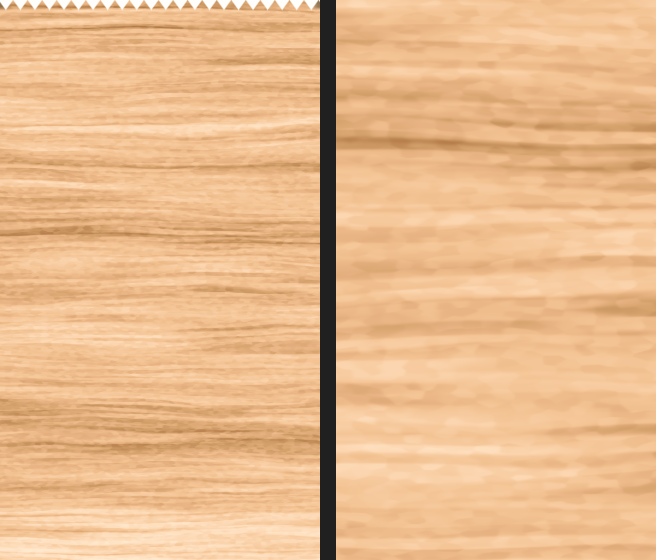
Left: the whole. Right: its middle third, enlarged.
This texture is drawn by a WebGL 1 fragment shader. Its source:

```glsl
precision highp float;
uniform vec2 u_resolution;

#define TEETH 22.0          // zigzag teeth across the width
#define TOOTH_HEIGHT 0.018
#define BASE_TONE 0.51
#define BROAD_GRAIN 0.52
#define MEDIUM_GRAIN 0.60
#define FINE_GRAIN 0.58
#define FLECKS 0.30
#define VEIN_ROWS 42.0
#define VEIN_WIDTH 0.0021
#define VEIN_DEPTH 0.75
#define BAND_DEPTH 0.36
#define GLOW 0.40           // lightening toward the bottom

float hash(vec2 p) {
  vec3 q = fract(vec3(p.xyx) * 0.1031);
  q += dot(q, q.yzx + 33.33);
  return fract((q.x + q.y) * q.z);
}

// Smooth cellular noise: cell values blended by distance, centred on zero
float cells(vec2 p) {
  vec2 base = floor(p);
  float total = 0.0, weights = 0.0;
  for (int j = -1; j <= 1; j++) {
    for (int i = -1; i <= 1; i++) {
      vec2 cell = base + vec2(float(i), float(j));
      vec2 seed = vec2(hash(cell + 11.0), hash(cell + 57.0));
      vec2 away = cell + seed - p;
      float weight = exp(-8.0 * dot(away, away));
      total += weight * hash(cell + 101.0);
      weights += weight;
    }
  }
  return total / max(weights, 1e-5) - 0.5;
}

float band(float y, float centre, float width) {
  float d = (y - centre) / width;
  return exp(-d * d);
}

// Thin dark lines, one per row, fading in and out along their length
float veins(vec2 p) {
  float row = floor(p.y * VEIN_ROWS);
  float centre = (row + mix(0.2, 0.8, hash(vec2(row, 3.0)))) / VEIN_ROWS;
  float strength = pow(hash(vec2(row, 29.0)), 2.5);
  float fade = clamp(0.65 + cells(vec2(p.x * 5.0, row * 7.3)), 0.0, 1.0);
  float width = VEIN_WIDTH * mix(0.7, 1.4, hash(vec2(row, 71.0)));
  return strength * fade * band(p.y, centre, width);
}

vec3 woodColour(float tone) {
  vec3 deep = vec3(0.70, 0.48, 0.28);
  vec3 brown = vec3(0.84, 0.64, 0.43);
  vec3 tan_ = vec3(0.91, 0.70, 0.51);
  vec3 honey = vec3(0.95, 0.76, 0.57);
  vec3 sand = vec3(0.97, 0.80, 0.63);
  vec3 cream = vec3(0.99, 0.85, 0.71);
  vec3 pale = vec3(1.0, 0.91, 0.80);
  float t = tone * 4.0;
  vec3 c = mix(deep, brown, clamp(t * 0.5 + 1.0, 0.0, 1.0));
  c = mix(c, tan_, clamp(t, 0.0, 1.0));
  c = mix(c, honey, clamp(t - 1.0, 0.0, 1.0));
  c = mix(c, sand, clamp(t - 2.0, 0.0, 1.0));
  c = mix(c, cream, clamp(t - 3.0, 0.0, 1.0));
  return mix(c, pale, clamp((t - 4.0) * 0.6, 0.0, 1.0));
}

void main() {
  vec2 uv = gl_FragCoord.xy / u_resolution;
  vec2 p = gl_FragCoord.xy / u_resolution.y;

  // Gentle waviness of the fibres
  vec2 w = p;
  w.y += 0.0045 * sin(p.x * 6.0 + p.y * 17.0)
       + 0.0018 * sin(p.x * 15.0 - p.y * 39.0)
       + 0.0007 * sin(p.x * 41.0 + p.y * 67.0);

  // Layers of grain from broad to fine
  float tone = BASE_TONE;
  tone += BROAD_GRAIN * cells(w * vec2(1.1, 17.0));
  tone += MEDIUM_GRAIN * cells(w * vec2(2.6, 62.0) + 19.0);
  tone += FINE_GRAIN * cells(w * vec2(6.5, 175.0) + 43.0);
  tone += FLECKS * cells(w * vec2(95.0, 250.0) + 7.0);

  // Wide dark bands and the lighter lower end
  float bands = band(w.y, 0.71, 0.018) + band(w.y, 0.573, 0.026)
              + 0.8 * band(w.y, 0.275, 0.018) + 0.8 * band(w.y, 0.215, 0.013);
  tone -= BAND_DEPTH * bands;
  tone += GLOW * (1.0 - smoothstep(0.02, 0.23, w.y));
  tone -= VEIN_DEPTH * veins(w);

  // Pale rim under the teeth and shaded upper corners
  float depth = 1.0 - uv.y;
  tone += 0.3 * band(depth, TOOTH_HEIGHT + 0.002, 0.003);
  vec3 colour = woodColour(tone);
  float corner = smoothstep(0.46, 0.5, abs(uv.x - 0.5));
  corner *= 1.0 - smoothstep(0.6, 1.1, depth / TOOTH_HEIGHT);
  colour = mix(colour, vec3(0.47, 0.39, 0.28), corner * 0.75);

  // White notches cut into the top edge
  float tooth = abs(fract(uv.x * TEETH + 0.1) - 0.5) * 2.0;
  float notch = TOOTH_HEIGHT * (1.0 - tooth) - depth;
  float soft = 1.6 / u_resolution.y;
  colour = mix(colour, vec3(1.0, 0.995, 0.985), smoothstep(-soft, soft, notch));

  gl_FragColor = vec4(colour, 1.0);
}
```
